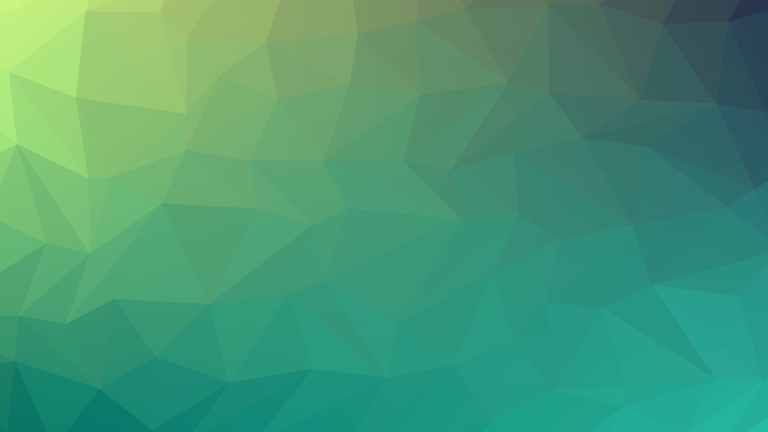
This background is drawn by a WebGL 1 fragment shader. Its source:

```glsl
precision highp float;
// Low-poly mosaic of triangles over a lime, slate and teal gradient.

uniform vec2 u_resolution;

#define CELL 0.156      // grid spacing, in canvas heights
#define JITTER 0.40     // vertex displacement, in cells
#define SHADE 0.026     // brightness spread between facets
#define TINT 0.005      // red-green spread between facets
#define SOFTNESS 0.25   // share of the smooth gradient kept inside a facet
#define SEED 3.1

float hash(vec2 p) {
  vec3 q = fract(vec3(p.xyx) * 0.1031 + SEED * 0.137);
  q += dot(q, q.yzx + 33.33);
  return fract((q.x + q.y) * q.z);
}

// Blend of five evenly spaced colours across the width.
vec3 ramp(float x, vec3 a, vec3 b, vec3 c, vec3 d, vec3 e) {
  vec4 t = clamp(4.0 * x - vec4(0.0, 1.0, 2.0, 3.0), 0.0, 1.0);
  return mix(mix(mix(mix(a, b, t.x), c, t.y), d, t.z), e, t.w);
}

// Smooth background colour; uv spans the canvas from the lower left.
vec3 gradient(vec2 uv) {
  vec3 top = ramp(uv.x, vec3(0.80, 0.99, 0.51), vec3(0.65, 0.76, 0.43),
    vec3(0.48, 0.58, 0.39), vec3(0.33, 0.43, 0.36), vec3(0.16, 0.21, 0.30));
  vec3 upper = ramp(uv.x, vec3(0.60, 0.86, 0.47), vec3(0.47, 0.71, 0.44),
    vec3(0.33, 0.61, 0.44), vec3(0.24, 0.48, 0.42), vec3(0.16, 0.35, 0.39));
  vec3 lower = ramp(uv.x, vec3(0.32, 0.65, 0.44), vec3(0.26, 0.62, 0.46),
    vec3(0.21, 0.60, 0.48), vec3(0.17, 0.57, 0.50), vec3(0.15, 0.59, 0.53));
  vec3 bottom = ramp(uv.x, vec3(0.00, 0.44, 0.39), vec3(0.04, 0.51, 0.46),
    vec3(0.09, 0.59, 0.51), vec3(0.12, 0.65, 0.56), vec3(0.14, 0.73, 0.64));
  vec3 t = clamp(3.0 * uv.y - vec3(0.0, 1.0, 2.0), 0.0, 1.0);
  return mix(mix(mix(bottom, lower, t.x), upper, t.y), top, t.z);
}

// Jittered grid point; odd rows are shifted by half a cell.
vec2 vertex(vec2 id) {
  vec2 offset = vec2(hash(id + 11.0), hash(id + 47.0)) * 2.0 - 1.0;
  return id + vec2(0.5 * mod(id.y, 2.0), 0.0) + JITTER * offset;
}

float cross2(vec2 a, vec2 b) { return a.x * b.y - a.y * b.x; }

float area(vec2 a, vec2 b, vec2 c) { return cross2(b - a, c - a); }

// Distance from p to the line a-b, positive on its left.
float edge(vec2 p, vec2 a, vec2 b) {
  return cross2(b - a, p - a) / max(length(b - a), 0.0001);
}

// Facet colour in rgb, weighted by its pixel coverage in a.
vec4 facet(vec2 p, vec2 a, vec2 b, vec2 c, vec2 id, float pixel) {
  float inside = min(edge(p, a, b), min(edge(p, b, c), edge(p, c, a)));
  float coverage = clamp(inside / pixel + 0.5, 0.0, 1.0);
  vec2 place = mix((a + b + c) / 3.0, p, SOFTNESS) * CELL;
  place.x *= u_resolution.y / u_resolution.x;
  float tint = TINT * (hash(id + 83.0) * 2.0 - 1.0);
  vec3 color = gradient(place) + vec3(tint, -tint, 0.0);
  color *= 1.0 + SHADE * (hash(id + 29.0) * 2.0 - 1.0);
  return vec4(color, 1.0) * coverage;
}

void main() {
  vec2 uv = gl_FragCoord.xy / u_resolution;
  vec2 p = gl_FragCoord.xy / (u_resolution.y * CELL);
  float pixel = 1.0 / (u_resolution.y * CELL);
  vec2 base = floor(p);
  vec4 sum = vec4(gradient(uv), 1.0) * 0.001;

  // Split every nearby quad along the diagonal giving the fuller triangles.
  for (int j = -1; j <= 1; j++) {
    for (int i = -1; i <= 1; i++) {
      vec2 id = base + vec2(float(i), float(j));
      vec2 a = vertex(id);
      vec2 b = vertex(id + vec2(1.0, 0.0));
      vec2 c = vertex(id + vec2(1.0, 1.0));
      vec2 d = vertex(id + vec2(0.0, 1.0));
      float rising = min(area(a, b, c), area(a, c, d));
      float falling = min(area(a, b, d), area(b, c, d));
      bool useRising = rising > falling;
      sum += facet(p, a, b, useRising ? c : d, id, pixel);
      sum += facet(p, useRising ? a : b, c, d, id + 0.5, pixel);
    }
  }
  gl_FragColor = vec4(sum.rgb / sum.a, 1.0);
}
```
